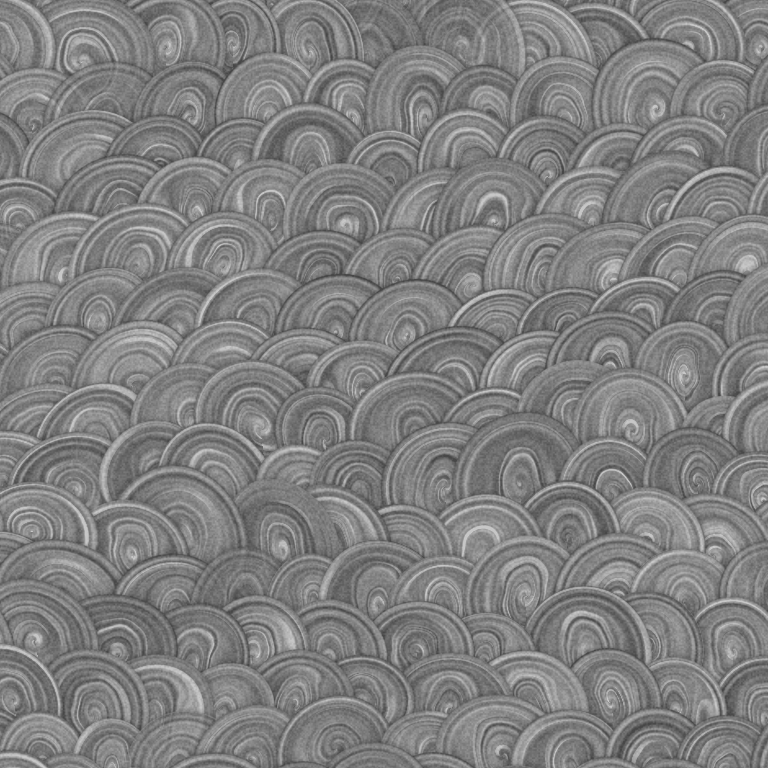
Reproduce this pattern procedurally as a Shadertoy shader.

```glsl
// Overlapping fans of brushed grey plaster, laid like irregular fish scales.
// Jittered discs are painted row by row from back (top) to front (bottom);
// each carries crisp concentric bristle lines, a pale rim and a thin shadow.

const vec2 SPACING = vec2(0.100, 0.070);   // columns and rows of the fans
const float RADIUS_MIN = 0.066;
const float RADIUS_MAX = 0.088;
const float BASE_TONE = 0.494;
const float EDGE_SOFTNESS = 0.0011;

float hash(vec2 p) {
    vec3 q = fract(vec3(p.xyx) * 0.1031);
    q += dot(q, q.yzx + 33.33);
    return fract((q.x + q.y) * q.z);
}

float valueNoise(vec2 p) {
    vec2 cell = floor(p), f = fract(p);
    f = f * f * (3.0 - 2.0 * f);
    float low = mix(hash(cell), hash(cell + vec2(1, 0)), f.x);
    float high = mix(hash(cell + vec2(0, 1)), hash(cell + vec2(1, 1)), f.x);
    return mix(low, high, f.y);
}

float band(float x, float centre, float width) {
    float t = (x - centre) / width;
    return exp(-t * t);
}

// Streaks that run along the arc: many cells across, few around.
float streak(float ring, float angle, float count, float seed) {
    return valueNoise(vec2(ring * count + seed, angle * 0.45 + seed * 1.7));
}

// Tone of one brushed fan; q is the offset from its centre in radii.
float brushedFan(vec2 q, vec2 id) {
    float seed = hash(id + 41.3) * 90.0;
    float r = length(q);
    float angle = atan(q.x, q.y);

    // Inner strokes narrow into a loop and wind up as a spiral.
    float inner = 1.0 - smoothstep(0.25, 0.85, r);
    float squeeze = 1.0 + 0.9 * inner * hash(id + 7.7);
    float turn = (hash(id + 3.1) - 0.5) * 0.16;
    float wobble = 0.10 * inner * (valueNoise(q * 4.0 + seed) - 0.5);
    float ring = length(q * vec2(squeeze, 1.0)) + turn * angle * inner + wobble;

    // Wide and fine bristle marks, plus sparse pale scratches.
    float wide = streak(ring, angle, 11.0, seed) - 0.5;
    float fine = streak(ring, angle, 24.0, seed + 17.0) - 0.5;
    float scratch = smoothstep(0.68, 0.92, streak(ring, angle, 19.0, seed + 53.0));
    float tone = BASE_TONE + 0.07 * (hash(id + 19.9) - 0.5);
    tone += 0.13 * wide + 0.19 * fine + 0.15 * scratch;

    // Pale arcs around the inner loop.
    float ridge = mix(0.35, 0.58, hash(id + 5.5));
    tone += 0.13 * band(ring, ridge, 0.026) + 0.09 * band(ring, ridge + 0.10, 0.02);
    tone -= 0.06 * band(ring, ridge + 0.05, 0.025);

    // Rim: two pale lines between thin dark grooves, then a dark lip.
    tone += 0.10 * band(r, 0.925, 0.028) + 0.08 * band(r, 0.80, 0.022);
    tone -= 0.06 * band(r, 0.865, 0.022) + 0.04 * band(r, 0.72, 0.05);
    tone -= 0.09 * smoothstep(0.96, 1.0, r);

    // Bright dab in the middle of some fans.
    tone += 0.13 * band(r, 0.08, 0.06) * step(0.4, hash(id + 11.2));
    return tone;
}

// Paints one fan over the tone already laid down.
float layFan(float tone, vec2 p, vec2 id) {
    vec2 jitter = vec2(hash(id), hash(id + 57.0)) - 0.5;
    float stagger = 0.5 * mod(id.y, 2.0);
    vec2 centre = (id + vec2(stagger, 0.0) + jitter * vec2(0.42, 0.36)) * SPACING;
    float radius = mix(RADIUS_MIN, RADIUS_MAX, hash(id + 23.0));
    vec2 offset = p - centre;
    float outside = length(offset) - radius;
    if (outside > 0.02) return tone;

    tone *= 1.0 - 0.20 * exp(-max(outside, 0.0) / 0.0035);
    float cover = 1.0 - smoothstep(-EDGE_SOFTNESS, EDGE_SOFTNESS, outside);
    float opacity = mix(1.0, 0.65, step(0.94, hash(id + 71.0)));
    if (cover > 0.0) {
        tone = mix(tone, brushedFan(offset / radius, id), cover * opacity);
    }
    return tone;
}

// All fans near p, back row first; each row overlaps left or right.
float fanField(vec2 p) {
    float tone = BASE_TONE;
    vec2 cell = floor(p / SPACING);
    for (int j = 2; j >= -2; j--) {
        float row = cell.y + float(j);
        float side = hash(vec2(row, 88.0)) < 0.35 ? -1.0 : 1.0;
        for (int i = -2; i <= 2; i++) {
            tone = layFan(tone, p, vec2(cell.x + side * float(i), row));
        }
    }
    return tone;
}

// Fine sandy grain over the whole surface, centred on zero.
float plasterGrain(vec2 p) {
    float coarse = valueNoise(p * 230.0) - 0.5;
    float sand = valueNoise(p * 470.0 + 13.0) - 0.5;
    return 0.03 * coarse + 0.10 * sand;
}

void mainImage(out vec4 fragColor, in vec2 fragCoord) {
    vec2 p = fragCoord / min(iResolution.x, iResolution.y);

    // Gentle drift keeps the rows from running straight.
    vec2 drift = vec2(valueNoise(p * 4.0), valueNoise(p * 4.0 + 31.0)) - 0.5;
    float tone = fanField(p + 0.04 * drift + 3.0);

    tone += plasterGrain(p);
    fragColor = vec4(vec3(clamp(tone, 0.28, 0.78)), 1.0);
}
```
